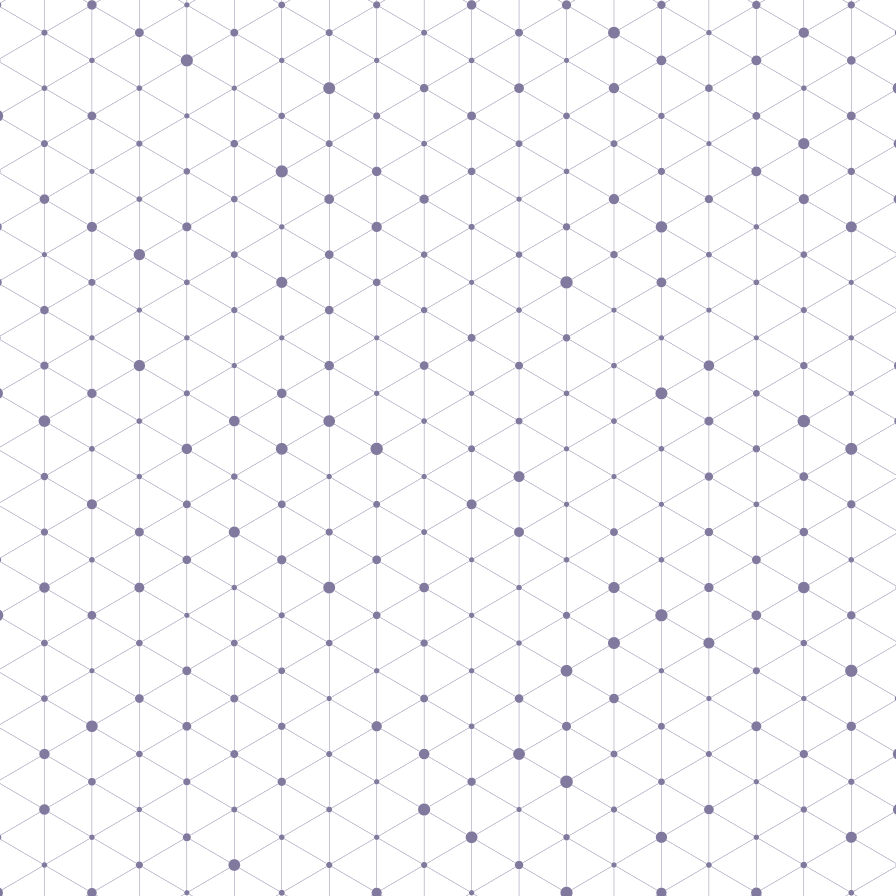
Give the GLSL for this pattern, as a Shadertoy shader.

```glsl
// Triangular lattice of hairlines with round nodes of varied size.
#define CELL vec2(0.05297, 0.06193)   // column step, node step along a column
#define ORIGIN vec2(0.0496, 0.0346)   // position of one node
#define LINE_WIDTH 0.0005
#define DOT_MIN 0.0029
#define DOT_MAX 0.0071
#define DOT_SKEW 2.0                  // higher makes large dots rarer
#define INK vec3(0.51, 0.48, 0.62)
#define PAPER vec3(1.0)

float hash(vec2 p) {
    vec3 q = fract(vec3(p.xyx) * 0.1031);
    q += dot(q, q.yzx + 33.33);
    return fract((q.x + q.y) * q.z);
}

// Signed offset to the nearest integer
float nearest(float x) {
    return x - floor(x + 0.5);
}

// Share of a pixel covered by a line, exact even below one pixel
float lineCover(float dist, float pixel) {
    float d = abs(dist);
    float high = min(d + 0.5 * pixel, 0.5 * LINE_WIDTH);
    float low = max(d - 0.5 * pixel, -0.5 * LINE_WIDTH);
    return clamp((high - low) / pixel, 0.0, 1.0);
}

// Verticals and the two families of diagonals
float latticeLines(vec2 g, float pixel) {
    float slant = 1.0 / length(vec2(0.5, 1.0) / CELL);
    float vertical = lineCover(nearest(g.x) * CELL.x, pixel);
    float rising = lineCover(nearest(g.y - 0.5 * g.x) * slant, pixel);
    float falling = lineCover(nearest(g.y + 0.5 * g.x) * slant, pixel);
    return max(vertical, max(rising, falling));
}

// Nodes, shifted half a step in every second column
float latticeDots(vec2 g, float pixel) {
    float column = floor(g.x + 0.5);
    float shift = 0.5 * mod(column, 2.0);
    float row = floor(g.y - shift + 0.5);
    float dist = length((g - vec2(column, row + shift)) * CELL);
    float size = pow(hash(vec2(column, row) + 17.0), DOT_SKEW);
    float radius = mix(DOT_MIN, DOT_MAX, size);
    return clamp((radius - dist) / pixel + 0.5, 0.0, 1.0);
}

void mainImage(out vec4 fragColor, in vec2 fragCoord) {
    float pixel = 1.0 / iResolution.y;
    vec2 grid = (fragCoord * pixel - ORIGIN) / CELL;
    float ink = max(latticeLines(grid, pixel), latticeDots(grid, pixel));
    fragColor = vec4(mix(PAPER, INK, ink), 1.0);
}
```
